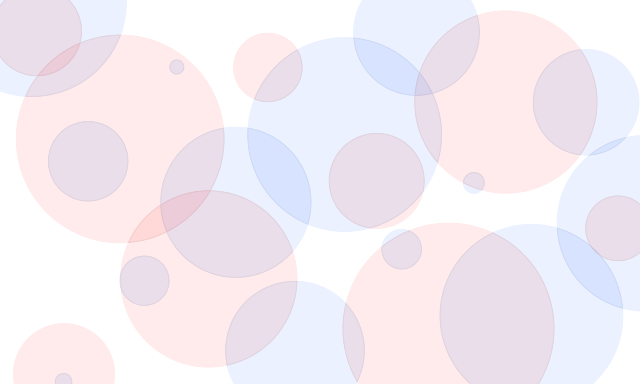
This background is drawn by a Shadertoy shader. Its source:

```glsl
// Translucent pink and blue discs scattered on white, tinting where they overlap.

#define PINK vec3(1.0, 0.92, 0.92)
#define BLUE vec3(0.92, 0.945, 1.0)
#define PINK_COUNT 9
#define BLUE_COUNT 14
#define PINK_SIZE vec2(0.18, 0.108)   // mean radius, variation
#define BLUE_SIZE vec2(0.137, 0.118)
#define JITTER 0.03
#define RIM_WIDTH 0.003
#define RIM_DARKNESS 0.045
#define GOLDEN 0.618034

// Golden-ratio columns, even rows and a small wobble spread the centres.
vec2 discCentre(float index, float count, float shift, float aspect) {
    vec2 cell = vec2(fract(index * GOLDEN + shift), (index + 0.5) / count);
    vec2 wobble = vec2(sin(5.0 * index), -cos(7.0 * index));
    return cell * vec2(aspect, 1.0) + JITTER * wobble;
}

// Multiplies one disc into the colour; tracks layer depth and rim.
void addDisc(vec2 offset, float radius, vec3 tint, float pixel,
             inout vec3 color, inout float depth, inout float rim) {
    float dist = length(offset) - radius;
    float cover = 1.0 - smoothstep(-0.5 * pixel, 0.5 * pixel, dist);
    float line = 1.0 - smoothstep(0.0, max(RIM_WIDTH, pixel), abs(dist + 0.5 * RIM_WIDTH));
    color *= mix(vec3(1.0), tint, cover);
    depth += cover;
    rim = max(rim, line);
}

void mainImage(out vec4 fragColor, in vec2 fragCoord) {
    float pixel = 1.0 / iResolution.y;
    float aspect = iResolution.x * pixel;
    vec2 p = fragCoord * pixel;
    vec3 color = vec3(1.0);
    float depth = 0.0, rim = 0.0;

    // Pink discs, rows rising from the bottom
    for (int i = 0; i < PINK_COUNT; i++) {
        float index = float(i);
        vec2 centre = discCentre(index, float(PINK_COUNT), 0.1, aspect);
        float radius = PINK_SIZE.x + PINK_SIZE.y * sin(1.55 * index - 0.45);
        addDisc(p - centre, radius, PINK, pixel, color, depth, rim);
    }

    // Blue discs, rows falling from the top
    for (int i = 0; i < BLUE_COUNT; i++) {
        float index = float(i);
        vec2 centre = discCentre(index, float(BLUE_COUNT), 0.05, aspect);
        centre.y = 1.0 - centre.y;
        float radius = BLUE_SIZE.x + BLUE_SIZE.y * sin(1.7 * index + 1.2);
        addDisc(p - centre, radius, BLUE, pixel, color, depth, rim);
    }

    // Faint outline only where a rim crosses another disc
    color *= 1.0 - RIM_DARKNESS * rim * smoothstep(1.0, 1.5, depth);
    fragColor = vec4(color, 1.0);
}
```
